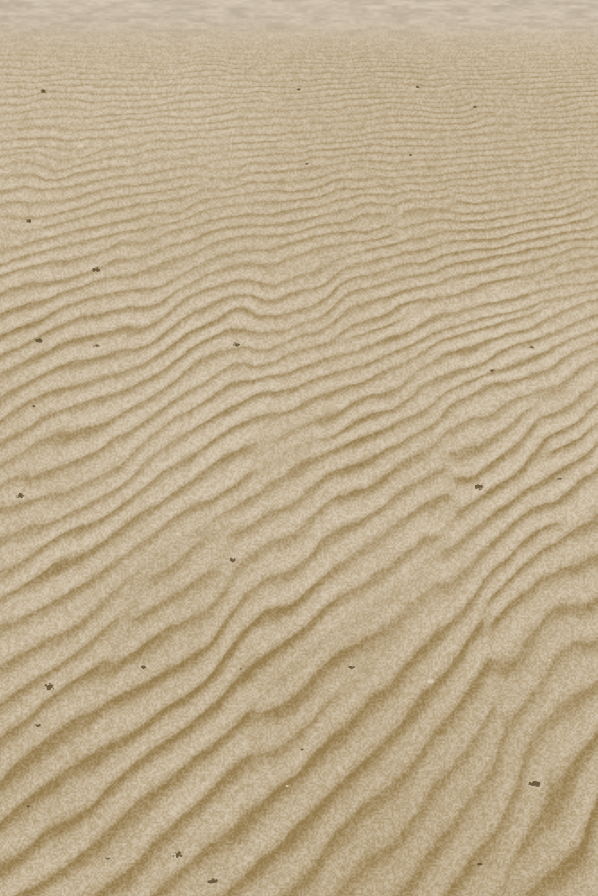
Write a Shadertoy shader that draws this texture.

```glsl
#define HORIZON 1.30
#define RIPPLES 24.0
#define SLANT 0.76
#define WANDER 0.55
#define FORKING 0.38
#define SHADOW 0.70
#define GLOW 0.24
#define GRAIN 0.40
#define SPECK_SHARE 0.32
#define SAND_DARK vec3(0.63, 0.54, 0.38)
#define SAND_LIGHT vec3(0.80, 0.74, 0.64)
#define WET_HAZE vec3(0.79, 0.74, 0.67)

// Integer hash: two values in 0..1 per lattice cell
vec2 hash2(vec2 cell) {
    uvec2 v = uvec2(ivec2(cell) + 32768);
    v = v * 1664525u + 1013904223u;
    v.x += v.y * 1664525u;
    v.y += v.x * 1664525u;
    v ^= v >> 16u;
    v.x += v.y * 1664525u;
    v.y += v.x * 1664525u;
    v ^= v >> 16u;
    return vec2(v & 65535u) / 65535.0;
}

// Two independent smooth noises, each in -1..1
vec2 noise2(vec2 p) {
    vec2 i = floor(p), f = fract(p);
    f = f * f * f * (f * (f * 6.0 - 15.0) + 10.0);
    vec2 low = mix(hash2(i), hash2(i + vec2(1, 0)), f.x);
    vec2 high = mix(hash2(i + vec2(0, 1)), hash2(i + vec2(1, 1)), f.x);
    return mix(low, high, f.y) * 2.0 - 1.0;
}

// Sand ripples: shadowed lee side, sharp crest, lit back
float rippleTone(vec2 p, float pixel) {
    float depth = 1.0 / (HORIZON - p.y);
    float along = (p.x - 0.33) * depth * RIPPLES;
    float slant = SLANT * (1.0 - 1.1 * smoothstep(0.40, 1.10, p.y));
    float phase = depth * RIPPLES - slant * along;
    vec2 ground = vec2(along, phase);

    // Zeros of this complex field split and join the crests
    vec2 twist = noise2(ground * vec2(0.31, 0.36)) + vec2(FORKING, 0.0);
    phase += atan(twist.y, twist.x) / 6.2831853;
    phase += WANDER * noise2(ground * vec2(0.32, 0.16) + 40.0).x;
    phase += 0.22 * noise2(ground * vec2(0.85, 0.6) + 80.0).x;
    phase += 0.06 * noise2(ground * 2.6 + 120.0).x;

    float t = fract(phase);
    float edge = clamp(1.5 * pixel * RIPPLES * depth * depth, 0.14, 0.4);
    float shade = smoothstep(0.46, 1.0 - edge, t) * (1.0 - smoothstep(1.0 - edge, 1.0, t));
    float lit = smoothstep(0.0, edge, t) * (1.0 - smoothstep(edge, 0.75, t));
    float strength = smoothstep(0.0, 0.25, length(twist));
    strength *= 0.85 + 0.35 * noise2(ground * 0.45 + 160.0).y;
    strength *= mix(1.0, 0.45, smoothstep(0.55, 0.93, p.y));
    strength *= 1.0 - smoothstep(0.90, 0.98, p.y);
    return (GLOW * lit - SHADOW * shade) * strength;
}

// Sparse debris: dark crumbs and a few pale shell chips
vec3 addSpecks(vec3 color, vec2 p, float pixel) {
    vec2 grid = p * 14.0, cell = floor(grid);
    vec2 pick = hash2(cell + 300.0);
    vec2 center = (cell + 0.2 + 0.6 * hash2(cell + 500.0)) / 14.0;
    vec2 d = (p - center) * vec2(0.8, 1.3);
    float size = mix(0.0012, 0.0036, pick.y * pick.y) * mix(1.2, 0.7, p.y);
    float dist = length(d) - size * (1.0 + 0.6 * noise2(p * 450.0).x);
    float cover = 1.0 - smoothstep(-pixel, pixel, dist);
    cover *= step(pick.x, SPECK_SHARE) * step(p.y, 0.94);
    vec3 speck = pick.x < 0.15 * SPECK_SHARE ? vec3(0.88, 0.82, 0.73) : vec3(0.34, 0.27, 0.16);
    return mix(color, speck, 0.8 * cover);
}

void mainImage(out vec4 fragColor, in vec2 fragCoord) {
    vec2 p = fragCoord / iResolution.y;
    float pixel = 1.0 / iResolution.y;

    // Broad light falloff, ripples, then fine grain
    float tone = mix(0.55, 0.82, smoothstep(0.0, 0.65, p.y));
    tone += 0.07 * noise2(p * vec2(5.0, 8.0)).x;
    tone += rippleTone(p, pixel);
    float grain = 0.75 * noise2(p * 500.0).x + 0.25 * noise2(p * 230.0 + 700.0).y;
    tone += GRAIN * grain * mix(1.0, 0.7, p.y);
    vec3 color = mix(SAND_DARK, SAND_LIGHT, clamp(tone, -0.25, 1.2));

    // Pale wet strip with thin streaks at the far edge
    float far = smoothstep(0.93, 0.99, p.y);
    float streak = noise2(p * vec2(45.0, 260.0)).x + 0.7 * noise2(p * vec2(150.0, 420.0)).y;
    color = mix(color, WET_HAZE + 0.045 * streak, 0.85 * far);

    fragColor = vec4(addSpecks(color, p, pixel), 1.0);
}
```
